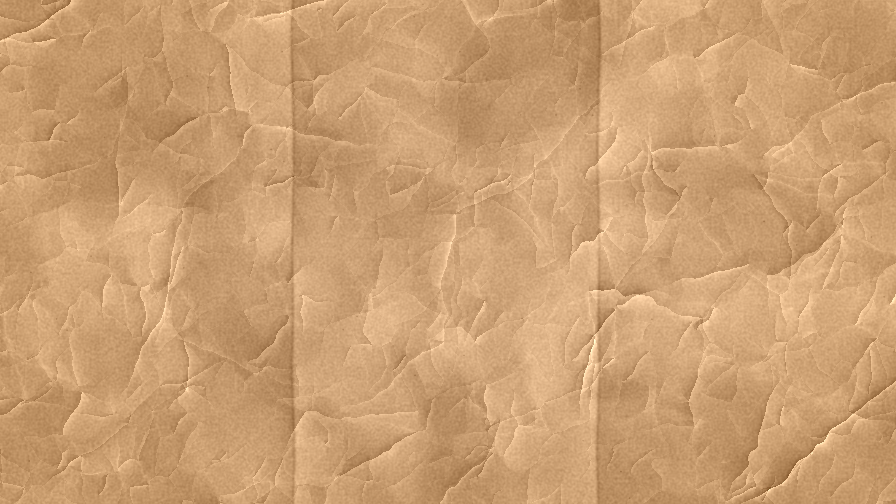
Reproduce this texture procedurally as a Shadertoy shader.

```glsl
const vec3 PAPER = vec3(0.824, 0.657, 0.487);
const vec3 TONE_TINT = vec3(1.0, 1.0, 0.96);
const vec3 EDGE_BURN = vec3(0.045, 0.052, 0.064);
const vec2 LIGHT = vec2(-0.75, 0.66);
const int LAYERS = 4;
const float FACET_GAIN = 0.090;
const float CREASE_GAIN = 0.155;
const float SLOPE_GAIN = 0.42;
const float CREASE_WIDTH = 0.0036;
const float GRAIN_GAIN = 0.088;
const float FLECK_GAIN = 0.10;
const float FOLD_LEFT = 0.327;
const float FOLD_RIGHT = 0.668;
const float FOLD_WIDTH = 0.0034;
const float FOLD_REACH = 0.040;

vec2 hash2(vec2 c) {
    vec3 q = fract(c.xyx * vec3(0.1031, 0.1030, 0.0973));
    q += dot(q, q.yzx + 33.33);
    return fract((q.xx + q.yz) * q.zy);
}

float corner(vec2 cell, vec2 offset) {
    return dot(hash2(cell) * 2.0 - 1.0, offset);
}

float gradientNoise(vec2 p) {
    vec2 i = floor(p), f = p - i;
    vec2 u = f * f * f * (f * (f * 6.0 - 15.0) + 10.0);
    vec2 e = vec2(1.0, 0.0);
    return mix(mix(corner(i, f), corner(i + e, f - e), u.x),
               mix(corner(i + e.yx, f - e.yx), corner(i + 1.0, f - 1.0), u.x), u.y);
}

vec2 noise2(vec2 p) {
    return vec2(gradientNoise(p), gradientNoise(p + 41.7));
}

// Tone of one tilted flat patch
float facetTone(vec2 id, vec2 toSeed) {
    return hash2(id + 7.0).x - 0.5 + 1.3 * dot(hash2(id + 23.0) - 0.5, toSeed);
}

// Voronoi patches: x = facet tone, y = relief along the borders
vec2 crumple(vec2 p, vec2 light, float width) {
    vec2 cell = floor(p), f = p - cell;
    vec2 nearId = cell, nearSeed = vec2(0.0);
    float nearest = 9.0;
    for (int y = -1; y <= 1; y++)
    for (int x = -1; x <= 1; x++) {
        vec2 g = vec2(x, y);
        vec2 seed = g + hash2(cell + g) - f;
        float d = dot(seed, seed);
        if (d < nearest) { nearest = d; nearSeed = seed; nearId = cell + g; }
    }
    float border = 9.0;
    vec2 sideId = nearId, sideSeed = nearSeed, normal = vec2(1.0, 0.0);
    for (int y = -2; y <= 2; y++)
    for (int x = -2; x <= 2; x++) {
        vec2 id = nearId + vec2(x, y);
        vec2 seed = id - cell + hash2(id) - f;
        vec2 across = seed - nearSeed;
        if (dot(across, across) > 0.0001) {
            vec2 n = normalize(across);
            float d = dot(0.5 * (seed + nearSeed), n);
            if (d < border) { border = d; normal = n; sideId = id; sideSeed = seed; }
        }
    }
    vec2 fold = hash2(nearId + sideId + 5.0);
    float own = facetTone(nearId, nearSeed);
    float shared = 0.5 * (own + facetTone(sideId, sideSeed));
    float facet = mix(shared, own, smoothstep(0.0, mix(0.02, 0.30, fold.y), border));
    float slope = dot(normal, light) * (fold.x * 1.7 - 0.5);
    float sharp = exp(-border / (width * 1.5)) + SLOPE_GAIN * exp(-border / 0.13);
    float rim = 0.5 * fold.y * fold.y * exp(-border * border / (width * width));
    return vec2(facet, slope * sharp + rim);
}

// Pressed fold: shadow line with a lit and a shaded flank
float pressedFold(float s, float litSide) {
    float flank = s / sqrt(s * s + FOLD_WIDTH * FOLD_WIDTH) * exp(-abs(s) / FOLD_REACH);
    float line = exp(-s * s / (FOLD_WIDTH * FOLD_WIDTH));
    return 0.065 * litSide * flank - 0.10 * line;
}

void mainImage(out vec4 fragColor, in vec2 fragCoord) {
    vec2 uv = fragCoord / iResolution.xy;
    vec2 p = fragCoord / iResolution.y;
    float aspect = iResolution.x / iResolution.y;

    // Crumpled layers, each turned, stretched and finer than the last
    vec2 warped = p + 0.07 * noise2(p * 3.0) + 0.026 * noise2(p * 10.0) + 0.010 * noise2(p * 33.0);
    float tone = 0.035 * gradientNoise(p * 2.2 + 8.0);
    float scale = 4.2, gain = 1.0;
    for (int i = 0; i < LAYERS; i++) {
        float k = float(i), a = 0.6 + 1.9 * k;
        mat2 turn = mat2(cos(a), sin(a), -sin(a), cos(a));
        vec2 q = turn * warped * vec2(1.0, 0.68) * scale + 13.7 * k;
        vec2 layer = crumple(q, turn * LIGHT, CREASE_WIDTH * scale);
        float worn = smoothstep(-0.25, 0.25, gradientNoise(p * (4.0 + 1.5 * k) + 19.0 * k));
        tone += gain * (FACET_GAIN * layer.x * mix(0.6, 1.0, worn) + CREASE_GAIN * worn * layer.y);
        scale *= 1.75;
        gain *= 0.82;
    }

    // Two upright folds whose relief flips at a faint level crease
    float wobble = 0.012 * gradientNoise(vec2(p.y * 5.0, 3.0));
    float flip = clamp((uv.y - 0.5) / 0.04, -1.0, 1.0);
    tone += pressedFold((uv.x - FOLD_LEFT) * aspect + wobble, -flip);
    tone += pressedFold((uv.x - FOLD_RIGHT) * aspect - wobble, flip);
    float level = uv.y - 0.5 + 0.03 * gradientNoise(vec2(p.x * 4.0, 9.0));
    tone += 0.02 * level / 0.012 * exp(-abs(level) / 0.012);

    // Fibre grain and sparse dark flecks
    tone += GRAIN_GAIN * (gradientNoise(p * 187.0) + 0.4 * gradientNoise(p.yx * vec2(83.0, 101.0)));
    vec2 spot = p * 42.0, spotCell = floor(spot);
    vec2 centre = 0.25 + 0.5 * hash2(spotCell + 3.0);
    float fleck = 1.0 - smoothstep(0.03, 0.11, length(spot - spotCell - centre));
    tone -= FLECK_GAIN * fleck * step(0.98, hash2(spotCell + 61.0).x);

    // Warmer, darker margins
    float margin = smoothstep(0.25, 1.05, length((uv - 0.5) * vec2(1.8, 1.4)));
    vec3 colour = PAPER + tone * TONE_TINT - margin * EDGE_BURN;
    fragColor = vec4(clamp(colour, 0.0, 1.0), 1.0);
}
```
